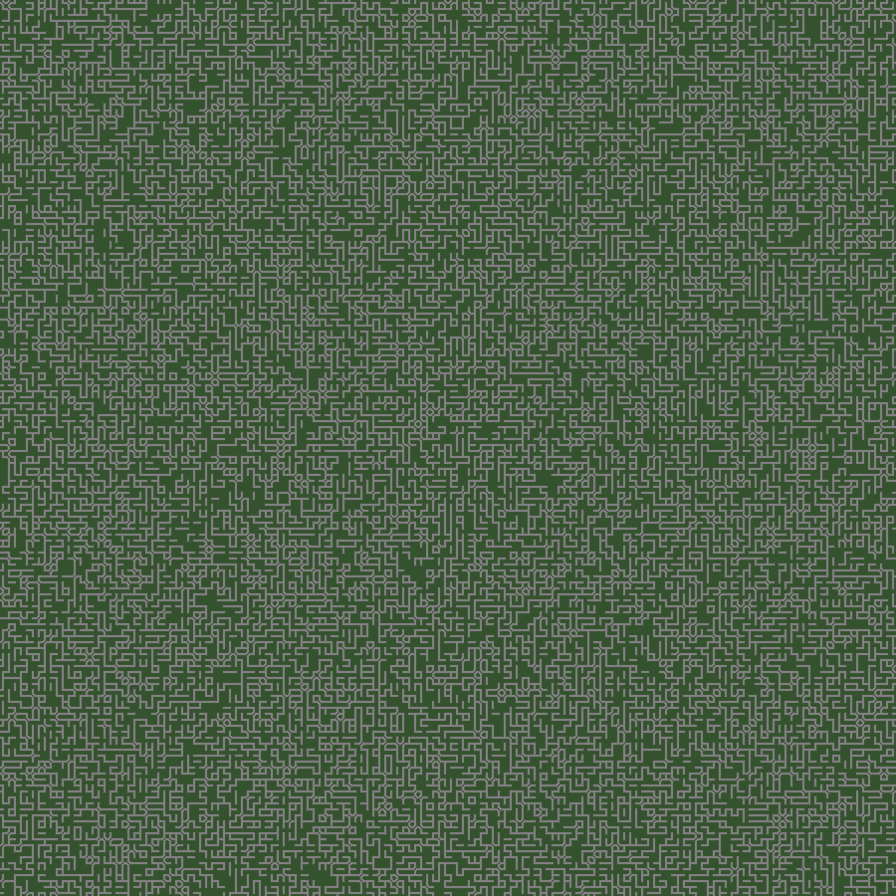
This pattern is drawn by a WebGL 1 fragment shader. Its source:

```glsl
precision highp float;

uniform vec2 u_resolution;

float hash(vec2 p) {
  vec3 q = fract(vec3(p.xyx) * 0.1031);
  q += dot(q, q.yzx + 33.33);
  return fract((q.x + q.y) * q.z);
}

float region(vec2 cell) {
  return step(0.5, hash(cell + 7.0));
}

// A trace follows a border between two regions; a few are flipped at random.
float hasTrace(vec2 cellA, vec2 cellB, vec2 seed) {
  float border = abs(region(cellA) - region(cellB));
  float flip = step(hash(seed), 0.15);
  return abs(border - flip);
}

float traceRight(vec2 node) {
  return hasTrace(node, node - vec2(0.0, 1.0), node + vec2(311.0, 57.0));
}

float traceUp(vec2 node) {
  return hasTrace(node, node - vec2(1.0, 0.0), node + vec2(83.0, 419.0));
}

// Distance to an arm leaving the node, or a far value if it is absent.
float armDistance(vec2 p, vec2 direction, float present) {
  vec2 d = abs(p - direction * clamp(dot(p, direction), 0.0, 0.6));
  return mix(9.0, max(d.x, d.y), present);
}

void main() {
  float size = min(u_resolution.x, u_resolution.y);
  vec2 grid = gl_FragCoord.xy / size * 150.0;
  vec2 node = floor(grid) + 20.0;
  vec2 p = fract(grid) - 0.5;

  // Four possible arms around the lattice node
  float right = traceRight(node);
  float left = traceRight(node - vec2(1.0, 0.0));
  float up = traceUp(node);
  float down = traceUp(node - vec2(0.0, 1.0));

  float dist = armDistance(p, vec2(1.0, 0.0), right);
  dist = min(dist, armDistance(p, vec2(-1.0, 0.0), left));
  dist = min(dist, armDistance(p, vec2(0.0, 1.0), up));
  dist = min(dist, armDistance(p, vec2(0.0, -1.0), down));

  // Full crossings part into two bevelled corners
  if (right + left + up + down > 3.5 && max(abs(p.x), abs(p.y)) < 0.36) {
    float side = region(node) * 2.0 - 1.0;
    dist = abs(abs(p.x + side * p.y) - 0.36) * 0.707;
  }

  float soft = 0.75 * 150.0 / size;
  float trace = 1.0 - smoothstep(0.17 - soft, 0.17 + soft, dist);

  vec3 boardGreen = vec3(0.20, 0.32, 0.175);
  vec3 traceGrey = vec3(0.53, 0.51, 0.53);
  gl_FragColor = vec4(mix(boardGreen, traceGrey, trace), 1.0);
}
```
